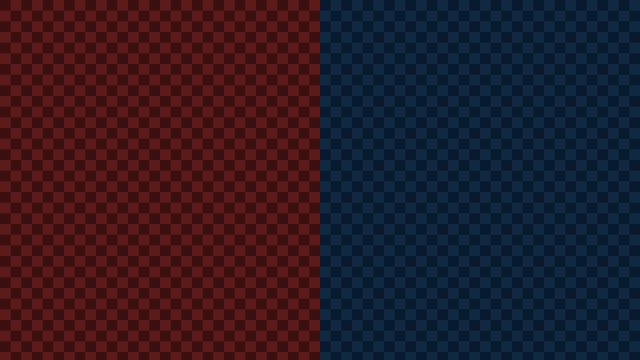
This pattern is drawn by a WebGL 1 fragment shader. Its source:

```glsl
precision highp float;

uniform vec2 u_resolution;

const float COLUMNS = 60.0;

const vec3 RED_DARK = vec3(0.23, 0.06, 0.06);
const vec3 RED_LIGHT = vec3(0.36, 0.10, 0.10);
const vec3 BLUE_DARK = vec3(0.03, 0.10, 0.19);
const vec3 BLUE_LIGHT = vec3(0.063, 0.155, 0.25);

// Square wave of +1 and -1 with edges softened over one pixel
float softWave(float x, float pixel) {
    float edgeDistance = 0.5 - abs(fract(x) - 0.5);
    float side = 1.0 - 2.0 * mod(floor(x), 2.0);
    return side * clamp(2.0 * edgeDistance / pixel, 0.0, 1.0);
}

// 0 on even cells, 1 on odd cells
float checker(vec2 cell, float pixel) {
    return 0.5 - 0.5 * softWave(cell.x, pixel) * softWave(cell.y, pixel);
}

void main() {
    // Square cells counted from the top left corner
    float pixel = COLUMNS / u_resolution.x;
    vec2 fromTop = vec2(gl_FragCoord.x, u_resolution.y - gl_FragCoord.y);
    float check = checker(fromTop * pixel, pixel);

    // Red half on the left, blue half on the right
    vec3 red = mix(RED_DARK, RED_LIGHT, check);
    vec3 blue = mix(BLUE_DARK, BLUE_LIGHT, check);
    float middle = 0.5 * u_resolution.x;
    float rightHalf = clamp(gl_FragCoord.x - middle + 0.5, 0.0, 1.0);

    gl_FragColor = vec4(mix(red, blue, rightHalf), 1.0);
}
```
